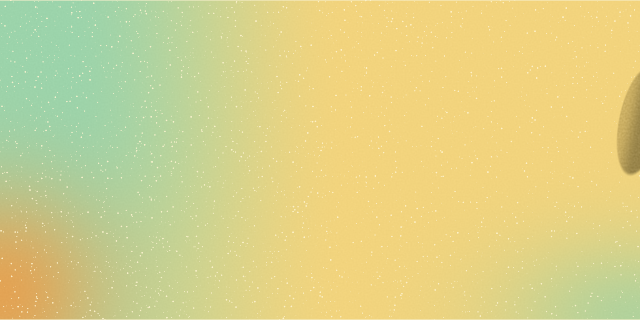
Write a Shadertoy shader that draws this background.

```glsl
// Soft mint, amber and orange gradient with cream speckles and an olive oval at the right edge.

vec2 hash2(vec2 p) {
    vec3 q = fract(p.xyx * vec3(0.1031, 0.1030, 0.0973));
    q += dot(q, q.yzx + 33.33);
    return fract((q.xx + q.yz) * q.zy);
}

float corner(vec2 cell, vec2 offset, vec2 f) {
    return dot(hash2(cell + offset) * 2.0 - 1.0, f - offset);
}

float gradientNoise(vec2 p) {
    vec2 i = floor(p), f = p - i;
    vec2 u = f * f * f * (f * (f * 6.0 - 15.0) + 10.0);
    return mix(mix(corner(i, vec2(0, 0), f), corner(i, vec2(1, 0), f), u.x),
               mix(corner(i, vec2(0, 1), f), corner(i, vec2(1, 1), f), u.x), u.y);
}

// Scattered dots: at most one per grid cell, gathered into loose clumps
float speckles(vec2 p, float pixel) {
    float cover = 0.0;
    for (int layer = 0; layer < 2; layer++) {
        vec2 grid = p * 64.0 + float(layer) * vec2(37.4, 91.7);
        vec2 cell = floor(grid);
        vec2 center = 0.25 + 0.5 * hash2(cell + 11.0);
        vec2 rnd = hash2(cell + 203.0);
        float chance = mix(0.25, 0.15, smoothstep(0.5, 1.6, p.x))
                     + 0.25 * gradientNoise(cell * 0.23);
        float radius = mix(0.0008, 0.0026, rnd.y * rnd.y);
        float d = length(grid - cell - center) / 64.0;
        float dot1 = 1.0 - smoothstep(radius - 0.5 * pixel, radius + 0.5 * pixel, d);
        cover = max(cover, dot1 * step(rnd.x, chance) * mix(0.45, 1.0, rnd.y));
    }
    return cover;
}

void mainImage(out vec4 fragColor, in vec2 fragCoord) {
    float pixel = 1.0 / iResolution.y;
    vec2 p = fragCoord * pixel;
    float right = iResolution.x * pixel;

    // Amber ground with a mint band on the left
    vec3 color = vec3(0.95, 0.83, 0.49);
    float mint = 1.0 - smoothstep(0.2, 1.1, p.x);
    mint *= mix(0.72, 1.0, smoothstep(0.0, 0.65, p.y));
    color = mix(color, vec3(0.61, 0.83, 0.67), mint);

    // Corner glows: orange lower left, green lower right
    vec2 toOrange = p - vec2(0.0, 0.08);
    color = mix(color, vec3(0.89, 0.64, 0.33), exp(-dot(toOrange, toOrange) / 0.1));
    vec2 toGreen = (p - vec2(right, 0.0)) / vec2(0.42, 0.25);
    color = mix(color, vec3(0.61, 0.82, 0.65), 0.75 * exp(-dot(toGreen, toGreen)));

    // Fine grain
    color += 0.015 * gradientNoise(p * 170.0);
    color = mix(color, vec3(1.0, 0.96, 0.82), 0.9 * speckles(p, pixel));

    // Tilted oval, darker toward the canvas edge
    vec2 q = p - vec2(right, 0.622);
    q = mat2(0.98, 0.2, -0.2, 0.98) * q;
    float oval = (length(q / vec2(0.065, 0.17)) - 1.0) * 0.065;
    vec3 olive = mix(vec3(0.80, 0.69, 0.39), vec3(0.60, 0.52, 0.29),
                     smoothstep(-0.055, 0.01, q.x));
    olive += 0.06 * gradientNoise(p * 150.0);
    color = mix(color, olive, 1.0 - smoothstep(-pixel, pixel, oval));

    // Pale hairlines along the top and bottom
    float rim = min(p.y, 1.0 - p.y);
    color = mix(color, vec3(0.97, 0.94, 0.80), 0.6 * (1.0 - smoothstep(0.001, 0.004, rim)));

    fragColor = vec4(color, 1.0);
}
```
